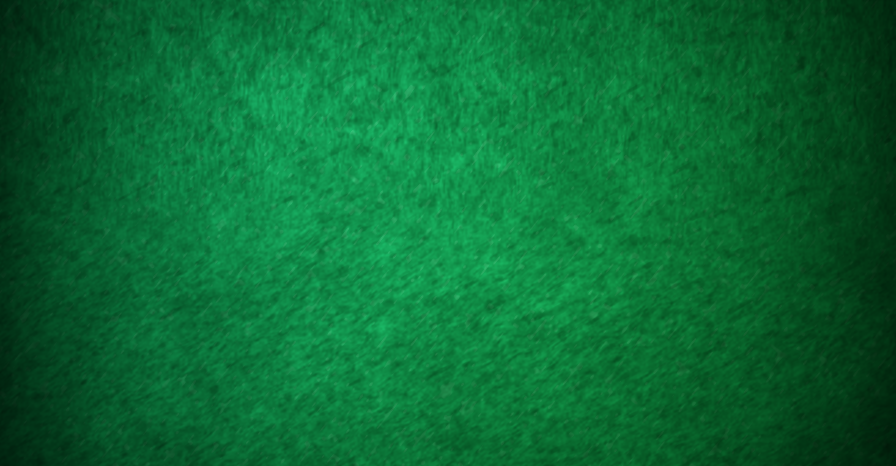
Reproduce this texture procedurally as a WebGL 1 fragment shader.

```glsl
precision highp float;
uniform vec2 u_resolution;

float hash(vec2 p) {
    vec3 q = fract(vec3(p.xyx) * 0.1031);
    q += dot(q, q.yzx + 33.33);
    return fract((q.x + q.y) * q.z);
}

float noise(vec2 p) {
    vec2 i = floor(p);
    vec2 f = fract(p);
    f = f * f * (3.0 - 2.0 * f);
    return mix(mix(hash(i), hash(i + vec2(1.0, 0.0)), f.x),
               mix(hash(i + vec2(0.0, 1.0)), hash(i + 1.0), f.x), f.y);
}

// Layered noise centred on zero
float fbm(vec2 p) {
    float sum = 0.0;
    float amp = 0.5;
    for (int i = 0; i < 4; i++) {
        sum += amp * (noise(p) - 0.5);
        p = mat2(1.6, 1.2, -1.2, 1.6) * p + 17.3;
        amp *= 0.6;
    }
    return sum;
}

vec2 rotate(vec2 p, float a) {
    float c = cos(a);
    float s = sin(a);
    return vec2(c * p.x + s * p.y, c * p.y - s * p.x);
}

// Short hairs lying along the local x axis
float fibres(vec2 p) {
    p += 0.012 * vec2(noise(p * 23.0), noise(p * 23.0 + 40.0));
    return 0.55 * noise(p * vec2(48.0, 125.0))
         + 0.45 * noise(p * vec2(95.0, 210.0) + 71.0) - 0.5;
}

float blob(vec2 uv, vec2 centre, vec2 size) {
    vec2 d = (uv - centre) / size;
    return exp(-dot(d, d));
}

void main() {
    vec2 uv = gl_FragCoord.xy / u_resolution;
    vec2 p = gl_FragCoord.xy / u_resolution.y + 3.0;

    // Off-centre lamp with a soft fall-off to every side
    vec2 d = uv - vec2(0.43, 0.58);
    float fallX = 1.0 - d.x * d.x * (d.x < 0.0 ? 3.7 : 2.15);
    float fallY = 1.0 - d.y * d.y * (d.y < 0.0 ? 0.9 : 1.2);
    float light = 0.61 * fallX * fallY;

    // Broad wear and darker stains
    light *= 1.0 + 0.14 * fbm(p * 5.0) + 0.22 * fbm(p * 17.0);
    light *= 1.0 - 0.12 * blob(uv, vec2(0.24, 0.27), vec2(0.05, 0.13))
                 - 0.07 * blob(uv, vec2(0.64, 0.72), vec2(0.04, 0.2))
                 + 0.05 * blob(uv, vec2(0.29, 0.77), vec2(0.06, 0.12));

    // Nap runs upright at the top and slants below
    float upright = fibres(rotate(p, 1.5));
    float slanted = fibres(rotate(p, 0.6));
    float nap = mix(slanted, upright, smoothstep(0.3, 0.8, uv.y + 0.5 * fbm(p * 4.0)));
    float grain = noise(p * 170.0) - 0.5;
    light *= 1.0 + 0.38 * nap + 0.13 * grain;

    // Dark pits between tufts
    float pits = smoothstep(0.68, 0.95, noise(rotate(p, 0.5) * vec2(38.0, 75.0) + 9.0));
    light *= 1.0 - 0.13 * pits;

    // Felt dye, cooler on the left
    light = max(light, 0.0);
    float cool = mix(0.04, -0.035, smoothstep(0.1, 0.9, uv.x + 0.25 * (0.5 - uv.y)));
    vec3 color = light * vec3(0.2 * light, 1.0, 0.36 + 0.26 * light + cool);

    // Pale loose hairs
    float hairs = smoothstep(0.74, 0.95, noise(rotate(p, 0.9) * vec2(65.0, 130.0) + 31.0));
    color += vec3(0.13, 0.06, 0.09) * hairs * light;

    gl_FragColor = vec4(color, 1.0);
}
```
